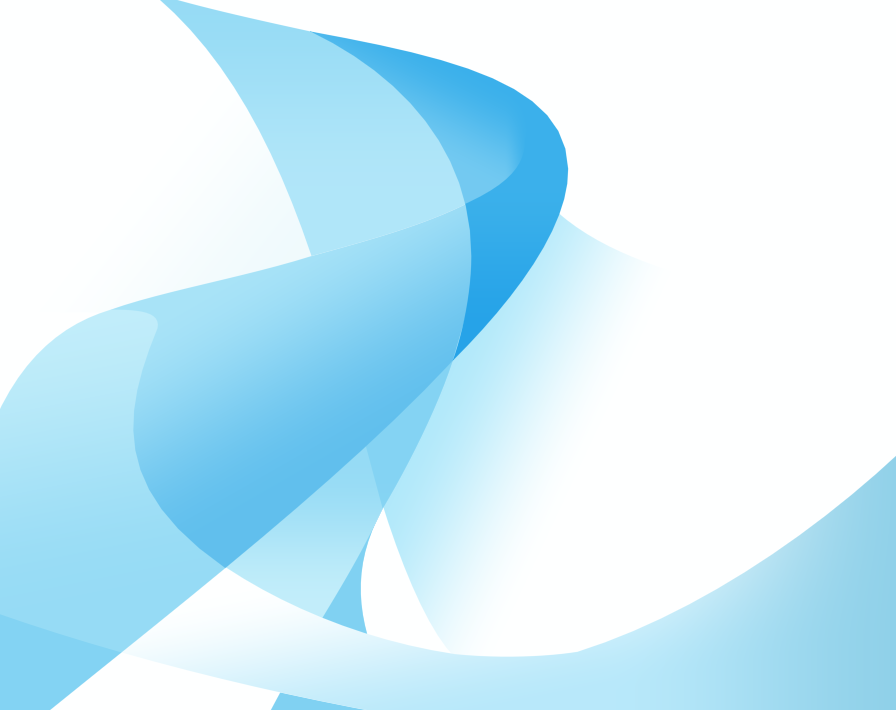
This background is drawn by a Shadertoy shader. Its source:

```glsl
const vec2 CANVAS = vec2(7.68, 6.1);
const vec3 WHITE = vec3(.995, 1, 1);
const float STEPS = 12.;

// Path state: pen position, squared distance, side (-1 inside)
vec4 moveTo(vec2 start) { return vec4(start, 1e4, 1); }

vec4 lineTo(vec4 path, vec2 p, vec2 end) {
  vec2 e = path.xy - end, w = p - end;
  vec2 gap = w - e * clamp(dot(w, e) / max(dot(e, e), 1e-8), 0., 1.);
  bvec3 hit = bvec3(p.y >= end.y, p.y < path.y, e.x * w.y > e.y * w.x);
  float side = all(hit) || !any(hit) ? -path.w : path.w;
  return vec4(end, min(path.z, dot(gap, gap)), side);
}

vec4 curveTo(vec4 path, vec2 p, vec4 ctrl, vec2 end) {
  vec2 a = path.xy;
  for (float i = 1.; i <= STEPS; i++) {
    float t = i / STEPS, s = 1. - t;
    path = lineTo(path, p, s*s*s*a + 3.*s*t*(s*ctrl.xy + t*ctrl.zw) + t*t*t*end);
  }
  return path;
}

float fill(vec4 path, vec2 p, vec2 start, float blur) {
  path = lineTo(path, p, start);
  return smoothstep(blur, -blur, path.w * sqrt(path.z));
}

vec3 ramp(vec3 from, vec3 to, float low, float high, float x) {
  return mix(from, to, smoothstep(low, high, x));
}

// Shared edges
vec4 leftEdge(vec2 p) {
  return curveTo(moveTo(vec2(1.35, -.02)), p, vec4(1.95, .5, 2.35, 1.25), vec2(2.67, 2.2));
}
vec4 crease(vec4 path, vec2 p) {
  return curveTo(path, p, vec4(3.1, 2.08, 3.6, 1.95), vec2(4, 1.75));
}
vec4 rearEdge(vec4 path, vec2 p) {
  return curveTo(path, p, vec4(3.75, 3.5, 3.5, 4), vec2(3.28, 4.37));
}
vec4 rearTail(vec4 path, vec2 p) {
  return curveTo(path, p, vec4(3.07, 4.75, 3.05, 5.1), vec2(3.15, 5.46));
}
vec4 bandFoot(vec4 path, vec2 p) {
  return curveTo(path, p, vec4(2.2, 5.93, 1, 5.63), vec2(-.05, 5.26));
}

// Shapes, each closed at its start
float hazeMask(vec2 p, float blur) {
  vec4 path = lineTo(leftEdge(p), p, vec2(2.67, 2.7));
  return fill(lineTo(path, p, vec2(.2, 2.68)), p, vec2(1.35, -.02), blur);
}
float veilMask(vec2 p, float blur) {
  vec2 start = vec2(4.7, 1.75);
  vec4 path = curveTo(moveTo(start), p, vec4(5, 2.05, 5.4, 2.22), vec2(5.85, 2.36));
  path = lineTo(lineTo(path, p, vec2(5, 5.75)), p, vec2(3.9, 5.65));
  return fill(curveTo(path, p, vec4(3.6, 5.35, 3.3, 4.5), vec2(3.1, 3.7)), p, start, blur);
}
float rearMask(vec2 p, float blur) {
  vec2 start = vec2(1.9, 4.8);
  vec4 path = rearEdge(lineTo(moveTo(start), p, vec2(3.88, 3.1)), p);
  return fill(lineTo(rearTail(path, p), p, vec2(2, 5.3)), p, start, blur);
}
float overlapMask(vec2 p, float blur) {
  vec2 start = vec2(3.88, 3.1);
  return fill(lineTo(rearEdge(moveTo(start), p), p, vec2(3.1, 3.7)), p, start, blur);
}
float tailMask(vec2 p, float blur) {
  vec2 start = vec2(3.28, 4.37);
  vec4 path = lineTo(rearTail(moveTo(start), p), p, vec2(2.72, 5.38));
  return fill(curveTo(path, p, vec4(2.95, 5, 3.1, 4.75), start), p, start, blur);
}
float bandMask(vec2 p, float blur) {
  vec2 start = vec2(1.8, 4.78);
  vec4 path = curveTo(moveTo(start), p, vec4(2.35, 5.18, 3.1, 5.5), vec2(3.9, 5.62));
  path = curveTo(path, p, vec4(4.3, 5.66, 4.7, 5.64), vec2(4.95, 5.6));
  path = curveTo(path, p, vec4(5.9, 5.3, 6.9, 4.65), vec2(7.72, 3.88));
  path = lineTo(lineTo(path, p, vec2(7.72, 6.2)), p, vec2(3.3, 6.13));
  return fill(bandFoot(path, p), p, start, blur);
}
float footMask(vec2 p, float blur) {
  vec2 start = vec2(3.3, 6.13);
  return fill(lineTo(bandFoot(moveTo(start), p), p, vec2(-.05, 6.2)), p, start, blur);
}
float upperMask(vec2 p, float blur) {
  vec4 path = lineTo(crease(leftEdge(p), p), p, vec2(4.2, 1.2));
  path = lineTo(lineTo(path, p, vec2(3.4, .5)), p, vec2(2.66, .27));
  path = curveTo(path, p, vec4(2.2, .17, 1.8, .08), vec2(1.45, -.02));
  return fill(path, p, vec2(1.35, -.02), blur);
}
float frontMask(vec2 p, float blur) {
  vec2 start = vec2(-.05, 3.62);
  vec4 path = curveTo(moveTo(start), p, vec4(.2, 3.05, .55, 2.78), vec2(.95, 2.66));
  path = crease(curveTo(path, p, vec4(1.4, 2.5, 2.1, 2.38), vec2(2.67, 2.2)), p);
  path = lineTo(lineTo(path, p, vec2(4.2, 2)), p, vec2(3.88, 3.1));
  path = curveTo(path, p, vec4(2.95, 4.1, 1.6, 5.15), vec2(.43, 6.1));
  return fill(lineTo(path, p, vec2(-.05, 6.5)), p, start, blur);
}
float innerMask(vec2 p, float blur) {
  vec2 start = vec2(.95, 2.66);
  vec4 path = curveTo(moveTo(start), p, vec4(1.2, 2.66, 1.38, 2.68), vec2(1.35, 2.82));
  path = curveTo(path, p, vec4(1.05, 3.55, .95, 4.2), vec2(1.93, 4.88));
  path = lineTo(lineTo(path, p, vec2(2.1, 6)), p, vec2(4.5, 3));
  return fill(lineTo(path, p, vec2(4.5, 1)), p, start, blur);
}
float foldMask(vec2 p, float blur) {
  vec2 start = vec2(2.66, .27);
  vec4 path = curveTo(moveTo(start), p, vec4(3.9, .5, 4.85, .72), vec2(4.87, 1.45));
  path = curveTo(path, p, vec4(4.88, 1.95, 4.4, 2.58), vec2(3.88, 3.1));
  path = curveTo(path, p, vec4(3.97, 2.85, 4.04, 2.5), vec2(4.04, 2.2));
  return fill(curveTo(path, p, vec4(4.04, 1.3, 3.45, .65), start), p, start, blur);
}
float sheenMask(vec2 p, float blur) {
  vec2 start = vec2(3.9, 1.79);
  vec4 path = curveTo(moveTo(start), p, vec4(4.4, 1.58, 4.5, 1.4), vec2(4.5, 1.2));
  path = lineTo(lineTo(path, p, vec2(4.65, .6)), p, vec2(2.6, .2));
  float soft = smoothstep(-1.3, -.45, dot(p, vec2(-.45, .89)));
  return soft * smoothstep(4.55, 4.32, p.x) * fill(path, p, start, blur);
}

void mainImage(out vec4 fragColor, in vec2 fragCoord) {
  vec2 uv = fragCoord / iResolution.xy, p = vec2(uv.x, 1. - uv.y) * CANVAS;
  float blur = .7 * CANVAS.y / iResolution.y, foot = footMask(p, blur);
  vec3 blue = vec3(.5, .82, .95), pale = vec3(.76, .93, .98), sky = vec3(.59, .86, .96);
  // Veils
  vec3 haze = ramp(WHITE, vec3(.94, .98, .99), 1.8, 3.4, dot(p, vec2(.78, .62)));
  vec3 color = mix(WHITE, haze, hazeMask(p, blur));
  vec3 veil = ramp(vec3(.69, .91, .98), WHITE, 4.75, 6.25, dot(p, vec2(.906, .424)));
  color = mix(color, veil, veilMask(p, blur));
  // Rear ribbon and band
  color = mix(color, ramp(sky, pale, 4., 5.2, p.y), rearMask(p, blur));
  color = mix(color, blue, max(overlapMask(p, blur) * .8, tailMask(p, blur)));
  color = mix(color, blue, foot * smoothstep(-blur, blur, dot(p, vec2(.88, .47)) - 4.91));
  vec3 band = ramp(WHITE, vec3(.72, .91, .98), .25, 1.1, .11 * p.x + .55 * p.y - 2.75);
  color = mix(color, ramp(band, sky * .95, 5.2, 7.9, p.x), bandMask(p, blur));
  // Front ribbon
  vec3 upper = ramp(sky, vec3(.69, .9, .975), 0., 1.6, p.y);
  color = mix(color, upper, upperMask(p, blur));
  vec3 front = mix(ramp(pale, sky, 2.7, 5.3, p.y + .2 * p.x), blue, .85 * foot);
  vec3 inner = ramp(vec3(.66, .89, .97), vec3(.38, .75, .93), 3., 4.9, dot(p, vec2(.5, .87)));
  color = mix(color, mix(front, inner, innerMask(p, blur)), frontMask(p, blur));
  // Dark fold
  vec3 fold = ramp(vec3(.23, .69, .92), vec3(.15, .64, .91), 1.6, 2.8, p.y);
  fold = mix(fold, vec3(.45, .79, .945), sheenMask(p, blur));
  fragColor = vec4(mix(color, fold, foldMask(p, blur)), 1);
}
```
